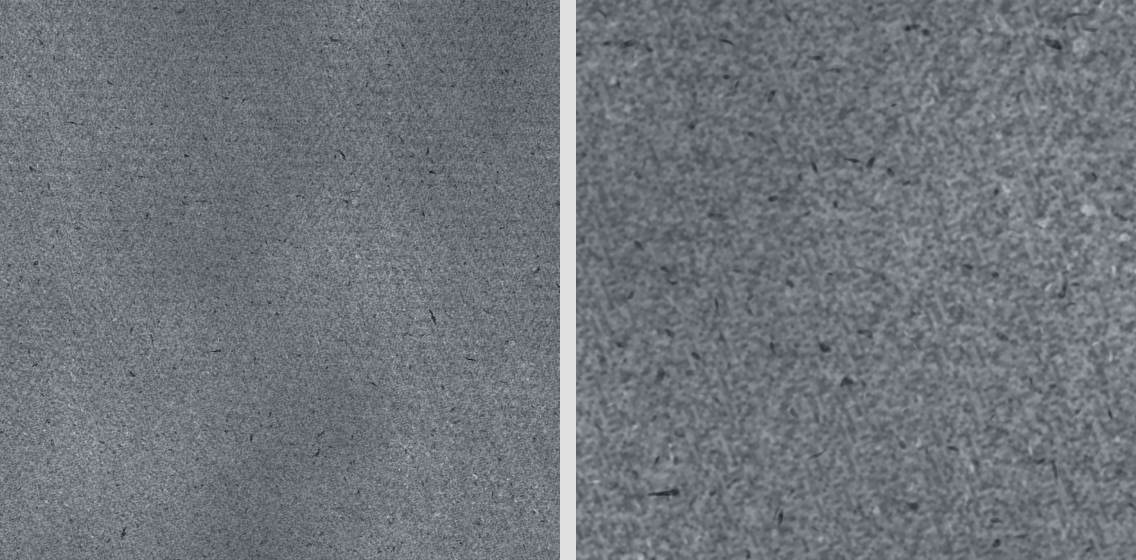
Left, the full canvas; right, a detail of the centre.
Reproduce this texture procedurally as a WebGL 2 fragment shader.

```glsl
#version 300 es
precision highp float;

uniform vec2 u_resolution;
out vec4 fragColor;

float hash(vec2 p) {
    return fract(sin(dot(p, vec2(127.1, 311.7))) * 43758.5453);
}

float valueNoise(vec2 p) {
    vec2 cell = floor(p);
    vec2 f = fract(p);
    f = f * f * (3.0 - 2.0 * f);
    float low = mix(hash(cell), hash(cell + vec2(1.0, 0.0)), f.x);
    float high = mix(hash(cell + vec2(0.0, 1.0)), hash(cell + 1.0), f.x);
    return mix(low, high, f.y);
}

// Layered noise centred on zero
float cloud(vec2 p) {
    float sum = 0.0;
    float amplitude = 0.5;
    for (int i = 0; i < 5; i++) {
        sum += amplitude * (valueNoise(p) - 0.5);
        p = mat2(0.8, 0.6, -0.6, 0.8) * p * 2.03 + 17.3;
        amplitude *= 0.55;
    }
    return sum;
}

// Coverage of scattered, randomly turned ellipses; size is in canvas units
float flecks(vec2 uv, float cells, vec2 size, float chance, float seed) {
    vec2 p = uv * cells;
    float soft = 0.0008;
    float cover = 0.0;
    for (int y = -1; y <= 1; y++) {
        for (int x = -1; x <= 1; x++) {
            vec2 cell = floor(p) + vec2(x, y);
            vec2 id = cell + seed;
            vec2 center = cell + vec2(hash(id + 3.1), hash(id + 7.7));
            float angle = 3.14159 * hash(id + 11.3);
            float c = cos(angle);
            float s = sin(angle);
            vec2 d = mat2(c, -s, s, c) * (p - center) / cells;
            vec2 radius = size * mix(0.6, 1.2, hash(id + 19.9));
            float edge = (length(d / radius) - 1.0) * radius.y;
            float shape = 1.0 - smoothstep(-soft, soft, edge);
            float strength = mix(0.4, 1.0, hash(id + 29.3));
            cover = max(cover, shape * strength * step(hash(id + 23.5), chance));
        }
    }
    return cover;
}

void main() {
    vec2 uv = gl_FragCoord.xy / min(u_resolution.x, u_resolution.y);

    // Broad worn patches
    float bands = cos(10.0 * (uv.x - 0.09 + 0.2 * (uv.y - 0.5)));
    float corner = 1.0 - smoothstep(0.0, 0.45, length(uv - vec2(0.1, 0.15)));
    float patches = 0.018 * bands + 0.020 * corner - 0.004;
    patches += 0.13 * cloud(uv * vec2(4.5, 3.5) + 5.2);
    float worn = smoothstep(-0.04, 0.05, patches);
    float value = 0.445 + patches;

    // Fine grain on turned lattices, a little stronger where worn
    vec2 turned = mat2(0.82, 0.57, -0.57, 0.82) * uv;
    vec2 crossed = mat2(0.93, -0.37, 0.37, 0.93) * uv;
    float grain = 0.14 * (valueNoise(turned * 280.0 + 300.0) - 0.5);
    grain += 0.19 * (valueNoise(crossed * 440.0 + 361.0) - 0.5);
    grain += 0.03 * (valueNoise(turned * 90.0 + 123.0) - 0.5);
    value += grain * mix(0.82, 1.08, worn);

    // Ragged outlines for pits and chips
    vec2 wobble = vec2(valueNoise(uv * 130.0 + 9.0), valueNoise(uv * 130.0 + 47.0)) - 0.5;
    vec2 ragged = uv + 0.005 * wobble;

    // Dark pits, from pinholes to short cracks
    value -= 0.17 * flecks(ragged, 70.0, vec2(0.0030, 0.0015), 0.34, 10.0);
    value -= 0.22 * flecks(ragged, 24.0, vec2(0.0058, 0.0021), 0.22, 40.0);
    value -= 0.26 * flecks(ragged, 7.0, vec2(0.0120, 0.0022), 0.24, 80.0);

    // Pale mineral chips
    value += 0.20 * flecks(ragged, 80.0, vec2(0.0026, 0.0015), 0.34, 120.0) * mix(0.3, 1.0, worn);
    value += 0.19 * flecks(ragged, 20.0, vec2(0.0060, 0.0022), 0.18, 160.0) * worn;

    // Cool grey tint
    vec3 color = clamp(value, 0.12, 0.80) + vec3(-0.013, 0.003, 0.031);
    fragColor = vec4(color, 1.0);
}
```
